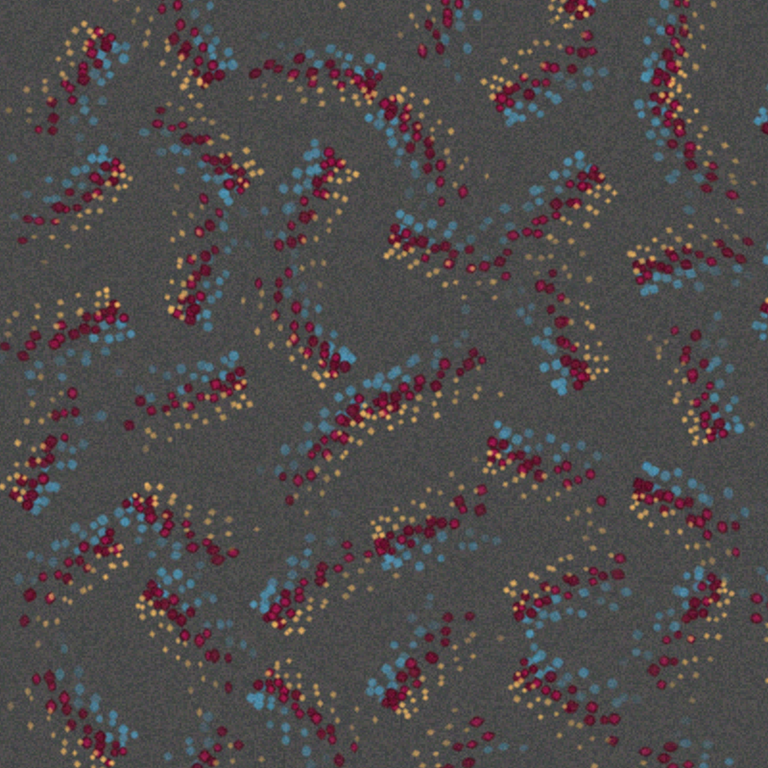
Reproduce this pattern procedurally as a Shadertoy shader.

```glsl
// Curved tufts of crimson, gold and blue dots scattered over grainy grey.
#define CELLS 6.15         // tufts across the canvas
#define TUFT_LENGTH 0.16   // head to tail
#define TUFT_REACH 0.13    // radius that encloses a tuft
#define BEND 0.035         // sideways sweep of the tail
#define SOFTNESS 0.0025    // half width of a dot edge
#define GRAIN_SCALE 400.0
#define GRAIN_DEPTH 0.11

const vec3 GREY    = vec3(0.290, 0.290, 0.288);
const vec3 CRIMSON = vec3(0.600, 0.080, 0.285);
const vec3 MAROON  = vec3(0.300, 0.060, 0.120);
const vec3 GOLD    = vec3(0.920, 0.700, 0.390);
const vec3 BLUE    = vec3(0.300, 0.560, 0.680);

vec3 hash3(vec3 p) {
    p = fract(p * vec3(0.1031, 0.1030, 0.0973));
    p += dot(p, p.yxz + 33.33);
    return fract((p.xxy + p.yxx) * p.zyx);
}

vec3 valueNoise(vec2 p) {
    vec2 i = floor(p), f = fract(p);
    f = f * f * (3.0 - 2.0 * f);
    vec3 low  = mix(hash3(vec3(i, 7.0)), hash3(vec3(i + vec2(1, 0), 7.0)), f.x);
    vec3 high = mix(hash3(vec3(i + vec2(0, 1), 7.0)), hash3(vec3(i + 1.0, 7.0)), f.x);
    return mix(low, high, f.y);
}

mat2 rotation(float a) {
    float c = cos(a), s = sin(a);
    return mat2(c, s, -s, c);
}

// Distance between a circle and a square, for slightly angular dots
float roughLength(vec2 p, float squareness) {
    return mix(length(p), max(abs(p.x), abs(p.y)), squareness);
}

float coverage(float d, float radius) {
    float soft = max(SOFTNESS, 0.75 / iResolution.y);
    return 1.0 - smoothstep(radius - soft, radius + soft, d);
}

// One lane of dots: three loose rows, dense at the head, fanned out at the tail
void drawLane(inout vec3 color, vec2 p, vec3 seed, int count, float offset,
              float rowGap, float radius, vec3 fill, float rim, float fade) {
    for (int i = 0; i < count; i++) {
        vec3 h = hash3(seed + vec3(0, 0, float(i)));
        float along = (float(i) + h.x) / float(count);
        float t = pow(along, 1.5);
        float row = mod(float(i) * 2.0, 3.0) - 1.0 + (h.y - 0.5) * 1.1;
        vec2 center = vec2((t - 0.5) * TUFT_LENGTH,
                           offset * (0.75 + 0.7 * t) + row * rowGap * (0.85 + 0.35 * t));
        vec2 q = p - center;
        if (dot(q, q) > 0.0003) continue;

        float size = radius * mix(0.75, 1.15, h.z);
        float d = roughLength(q, 0.6 * h.y);
        float opacity = 1.0 - fade * (0.6 * t + 0.4 * fract(h.z * 5.0));
        vec3 body = mix(fill, MAROON, rim * 0.6 * step(0.5, fract(h.z * 7.0)));
        vec3 dotColor = mix(body, mix(MAROON, body, coverage(d, size * 0.6)), rim);
        color = mix(color, dotColor, opacity * coverage(d, size));
    }
}

// Blue and gold lanes flank a crimson spine along a bent axis
void drawTuft(inout vec3 color, vec2 p, vec2 cell) {
    vec3 h = hash3(vec3(cell, 101.0));
    vec3 k = hash3(vec3(cell, 137.0));
    float quadrant = floor(h.x * 4.0) + 0.5;
    p *= rotation(1.5708 * quadrant + (h.y - 0.5) * 0.95);
    p.y *= h.z < 0.5 ? -1.0 : 1.0;
    float t = p.x / TUFT_LENGTH + 0.5;
    p.y -= (k.x - 0.5) * 2.0 * BEND * (t * t - 0.3);

    float spread = mix(0.8, 1.15, k.y);
    drawLane(color, p, vec3(cell, 211.0), 16, -0.026 * spread, 0.0120, 0.0057, BLUE, 0.0, 1.0);
    drawLane(color, p, vec3(cell, 307.0), 17, 0.0, 0.0095, 0.0067, CRIMSON, 1.0, 0.25);
    drawLane(color, p, vec3(cell, 401.0), 20, 0.025 * spread, 0.0120, 0.0034, GOLD, 0.0, 0.75);
}

void mainImage(out vec4 fragColor, in vec2 fragCoord) {
    vec2 uv = fragCoord / iResolution.y;

    // Grey ground with fine grain, faintly tinted
    vec3 noise = valueNoise(uv * GRAIN_SCALE) - 0.5;
    vec3 grain = GRAIN_DEPTH * mix(noise.xxx, noise, 0.45);
    vec3 color = GREY;

    // Jittered cells, every other column shifted by half a cell
    float column = floor(uv.x * CELLS);
    for (int i = -1; i <= 1; i++) {
        float x = column + float(i);
        float shift = 0.5 * mod(x, 2.0);
        float nearRow = floor(uv.y * CELLS - shift);
        for (int j = -1; j <= 1; j++) {
            vec2 cell = vec2(x, nearRow + float(j));
            vec2 jitter = (hash3(vec3(cell, 53.0)).xy - 0.5) * 0.25;
            vec2 p = uv - (cell + vec2(0.5, 0.5 + shift) + jitter) / CELLS;
            if (length(p) < TUFT_REACH) drawTuft(color, p, cell + 20.0);
        }
    }
    fragColor = vec4(clamp(color + grain, 0.0, 1.0), 1.0);
}
```
